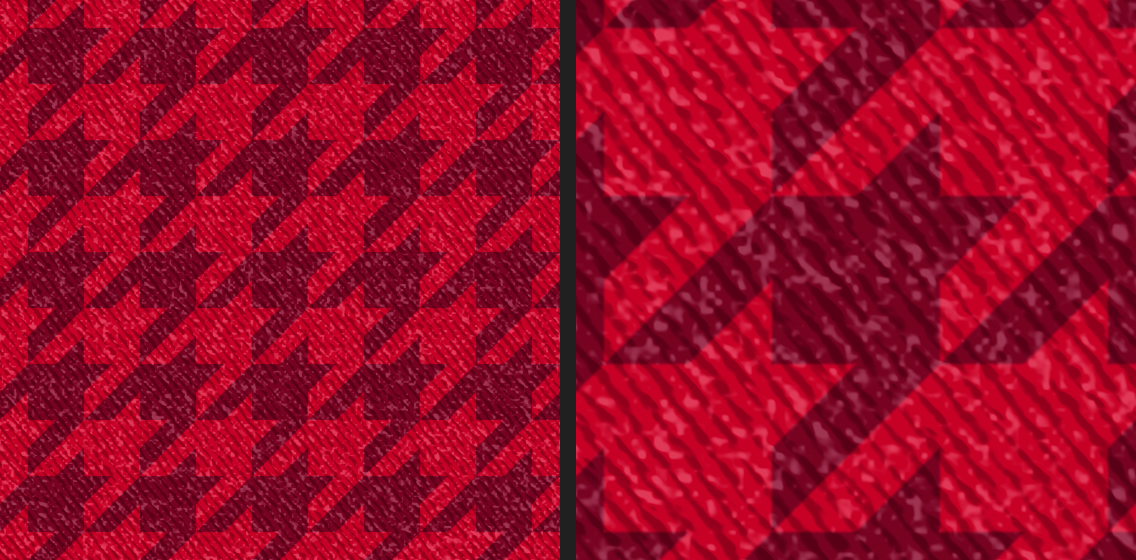
Left, the full canvas; right, a detail of the centre.
Give the GLSL for this pattern, as a three.js fragment shader.

```glsl
varying vec2 vUv;

float hash(vec2 p) {
  return fract(sin(dot(p, vec2(127.1, 311.7))) * 43758.5453);
}

// Value noise that wraps after the given number of cells
float noise(vec2 p, vec2 cells) {
  vec2 i = floor(p);
  vec2 f = fract(p);
  f = f * f * (3.0 - 2.0 * f);
  vec2 a = mod(i, cells);
  vec2 b = mod(i + 1.0, cells);
  return mix(mix(hash(a), hash(vec2(b.x, a.y)), f.x),
             mix(hash(vec2(a.x, b.y)), hash(b), f.x), f.y);
}

// Smooth stripe covering the middle half of each unit
float stripe(float t, float blur) {
  return smoothstep(-blur, blur, 0.25 - abs(fract(t) - 0.5));
}

// Dark and light yarns crossing in a broad twill form the houndstooth
float houndstooth(vec2 p) {
  float warp = stripe(p.x, 0.007);
  float weft = stripe(p.y, 0.007);
  float weftOnTop = stripe(2.0 * (p.x - p.y) + 0.25, 0.02);
  return mix(warp, weft, weftOnTop);
}

void main() {
  float dark = houndstooth(vUv * 5.0);

  // Fibres slanted along the ribs, and fine grain
  vec2 fibreCells = vec2(180.0, 110.0);
  float fibre = noise(vec2(vUv.x + vUv.y, vUv.y) * fibreCells, fibreCells);
  float grain = noise(vUv * 220.0, vec2(220.0));

  // Diagonal cloth ribs, roughened by the fibres
  float ribPhase = dot(vUv, vec2(60.0, 45.0)) + 0.3 * (fibre - 0.5);
  float rib = 0.5 + 0.5 * sin(6.28319 * ribPhase);
  float height = 0.45 * rib + 0.3 * fibre + 0.25 * grain;
  float groove = 1.0 - smoothstep(0.24, 0.5, height);
  float fleck = smoothstep(0.54, 0.85, 0.6 * grain + 0.4 * fibre + 0.15 * (rib - 0.5));

  // Yarn colours
  vec3 base = mix(vec3(0.78, 0.0, 0.15), vec3(0.47, 0.01, 0.13), dark);
  vec3 shadow = mix(vec3(0.58, 0.0, 0.11), vec3(0.35, 0.0, 0.09), dark);
  vec3 highlight = mix(vec3(0.88, 0.22, 0.34), vec3(0.62, 0.2, 0.32), dark);

  vec3 color = mix(base, shadow, groove);
  color = mix(color, highlight, fleck);
  gl_FragColor = vec4(color, 1.0);
}
```
